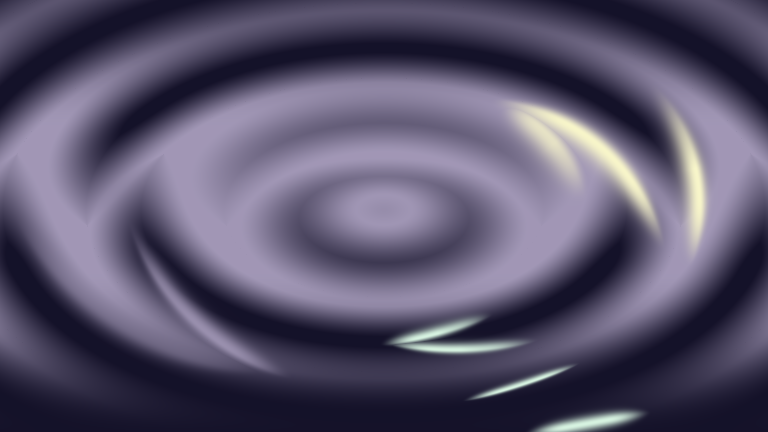
A WebGL 1 fragment shader for this background:

```glsl
precision highp float;
// Lavender elliptical ripples on deep indigo, with curved cream and mint glints.
uniform vec2 u_resolution;

const float ASPECT = 1.84;      // width to height of every ripple
const float SPACING = 0.1736;   // distance between ripples
const float HALF_BAND = 0.0855; // half thickness of a trough

// Trough profile: 1 on the centre line, 0 with a crease at the rim
float trough(float radius, float middle, float halfWidth) {
  float d = clamp(1.0 - abs(radius - middle) / max(halfWidth, 0.0001), 0.0, 1.0);
  return mix(d * d * (3.0 - 2.0 * d), d, 0.55);
}

// Light left by a family of arcs whose ends taper away where height is 0
float arcs(float radius, float height, float firstRadius, float firstDepth) {
  float h = max(height, 0.0);
  float taper = 1.0 - exp(-h / 0.116);
  float strength = smoothstep(-0.04, 0.27, h);
  float light = 1.0;
  for (int i = 0; i < 4; i++) {
    float k = float(i);
    float depth = min(firstDepth + 0.65 * k, 1.12);
    float band = trough(radius, firstRadius + SPACING * k, HALF_BAND * taper);
    light *= 1.0 - min(depth * strength * band, 1.0);
  }
  return light;
}

// Tapered parabolic glint from a to b, bowed to the left by bend.
// A positive lean brightens the end at b, a negative one the end at a.
float glint(vec2 p, vec2 a, vec2 b, float bend, float width, float lean) {
  vec2 chord = b - a;
  float len = length(chord);
  float s = dot(p - a, chord) / (len * len);
  float envelope = max(4.0 * s * (1.0 - s), 0.0);
  float side = dot(p - a, vec2(-chord.y, chord.x)) / len - bend * envelope;
  float n = side / max(width * sqrt(envelope), 0.0001);
  n *= 1.0 + 0.3 * sign(bend * side); // crisper on the outer side
  float weight = clamp(1.0 + lean * (2.0 * s - 1.0), 0.0, 1.0);
  return exp(-n * n) * smoothstep(0.0, 0.9, envelope) * weight;
}

// Brightness of the ripples
float ripples(vec2 p) {
  float radius = length(vec2(p.x / ASPECT, p.y));
  float light = arcs(radius, p.y + 0.037, 0.2014, 0.45);
  light *= arcs(radius, 0.13 - p.y, 0.3056, 1.12);

  // Innermost ring, wider and deeper below, around a dimpled core
  float up = p.y / max(radius, 0.0001);
  float inner = 0.035;
  float outer = 0.175 - 0.045 * up - 0.01 * up * up;
  float ring = trough(radius, 0.5 * (inner + outer), 0.5 * (outer - inner));
  light *= 1.0 - (0.5 - 0.21 * up) * ring;
  light *= 1.0 - 0.07 * exp(-radius * radius / 0.0006);

  // Fade toward the upper and lower edges
  light *= 1.0 - 0.5 * smoothstep(0.19, 0.47, p.y);
  return light * (1.0 - smoothstep(0.14, 0.53, -p.y));
}

void main() {
  vec2 p = (gl_FragCoord.xy - u_resolution * vec2(0.5, 0.514)) / u_resolution.y;

  vec3 indigo = vec3(0.08, 0.07, 0.16);
  vec3 lavender = vec3(0.63, 0.59, 0.71);
  vec3 cream = vec3(0.97, 0.96, 0.79);
  vec3 mint = vec3(0.84, 0.95, 0.88);

  vec3 color = mix(indigo, lavender, ripples(p));

  // Lavender streaks, lower left
  float streaks = 0.9 * glint(p, vec2(-0.592, -0.02), vec2(-0.21, -0.39), -0.065, 0.02, 0.3);
  streaks = max(streaks, 0.4 * glint(p, vec2(-0.854, -0.012), vec2(-0.26, -0.375), -0.09, 0.03, 0.0));
  color = mix(color, lavender, streaks);

  // Cream crescents, upper right
  float crescents = glint(p, vec2(0.245, 0.255), vec2(0.65, -0.093), 0.085, 0.024, 0.0);
  crescents = max(crescents, 0.8 * glint(p, vec2(0.27, 0.25), vec2(0.468, 0.015), 0.035, 0.027, -0.8));
  crescents = max(crescents, glint(p, vec2(0.612, 0.3), vec2(0.708, -0.134), 0.063, 0.022, 0.9));
  color = mix(color, cream, crescents);

  // Mint slivers, lower centre
  float slivers = glint(p, vec2(-0.01, -0.312), vec2(0.255, -0.24), -0.01, 0.012, -0.5);
  slivers = max(slivers, glint(p, vec2(-0.005, -0.306), vec2(0.36, -0.3), -0.021, 0.011, -0.4));
  slivers = max(slivers, glint(p, vec2(0.18, -0.443), vec2(0.455, -0.354), -0.006, 0.007, 0.0));
  slivers = max(slivers, glint(p, vec2(0.32, -0.521), vec2(0.62, -0.468), 0.0, 0.017, 0.0));
  color = mix(color, mint, slivers);

  gl_FragColor = vec4(color, 1.0);
}
```
